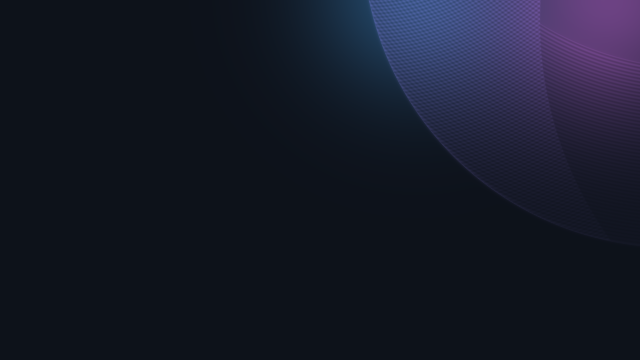
Give the GLSL for this background, as a Shadertoy shader.

```glsl
#define BASE vec3(0.051, 0.069, 0.102)
#define TEAL vec3(0.095, 0.230, 0.335)
#define PINK vec3(0.33, 0.14, 0.32)
#define VIOLET vec3(0.120, 0.098, 0.190)
#define TEAL_GLOW vec3(1.16, 1.03, 0.28)
#define PINK_GLOW vec3(1.70, 1.00, 0.275)
#define SPHERE vec3(1.873, 1.178, 0.866)
#define MERIDIAN vec3(2.546, 0.942, 1.046)
#define PARALLEL vec3(1.944, 1.662, 0.852)
#define CROSSING vec3(1.000, 1.600, 0.900)
#define LINE_GAP 0.0098

// Circles and glows hold their centre in xy and their radius in z.
float circleDistance(vec2 p, vec3 circle) {
    return length(p - circle.xy) - circle.z;
}

float glow(vec2 p, vec3 spot) {
    vec2 q = (p - spot.xy) / spot.z;
    return exp(-dot(q, q));
}

// Coverage inside an edge, smoothed over about one pixel.
float inside(float distanceToEdge, float pixel) {
    return smoothstep(pixel, -pixel, distanceToEdge);
}

// Soft repeated lines that fade out when too fine to resolve.
float lines(float phase) {
    float detail = 1.0 - smoothstep(0.5, 0.8, fwidth(phase));
    return cos(6.2831853 * phase) * detail;
}

void mainImage(out vec4 fragColor, in vec2 fragCoord) {
    vec2 p = fragCoord / iResolution.y;
    float pixel = 1.0 / iResolution.y;

    float sphereEdge = circleDistance(p, SPHERE);
    float meridianEdge = circleDistance(p, MERIDIAN);
    float parallelEdge = circleDistance(p, PARALLEL);
    float sphere = inside(sphereEdge, pixel);
    float rightSide = inside(meridianEdge, pixel);
    float upperCap = inside(parallelEdge, pixel);

    // Background and its two glows
    vec3 color = BASE + TEAL * glow(p, TEAL_GLOW) * mix(1.0, 0.78, sphere);
    float pinkLight = glow(p, PINK_GLOW) * sphere;
    color += PINK * pinkLight;

    // Front lines fall to the right; on the left, rear lines cross them
    float front = lines(parallelEdge / LINE_GAP);
    float rear = lines(circleDistance(p, CROSSING) / LINE_GAP) * (1.0 - rightSide);
    float mesh = (0.20 * front + 0.20 * rear) * (1.0 - rightSide * upperCap);

    // Violet veil, thinner beyond the meridian and towards the bottom
    float veil = mix(0.20, 1.0, smoothstep(0.36, 0.95, p.y));
    veil *= mix(1.0, 0.62, rightSide);
    color += VIOLET * veil * (1.0 + mesh) * sphere;

    // Fine pink lines and a lit crest along the parallel
    float capLight = pinkLight * rightSide;
    float crest = exp(-abs(parallelEdge) / mix(0.07, 0.025, upperCap));
    float shade = (1.0 - upperCap) * 0.10 * front - upperCap * 0.10;
    color += PINK * capLight * (shade + 0.14 * crest);

    // Thin rim of the sphere
    float rim = exp(-abs(sphereEdge) / 0.003);
    color += VIOLET * rim * 0.65 * smoothstep(0.2, 0.6, p.y);

    fragColor = vec4(clamp(color, 0.0, 1.0), 1.0);
}
```
